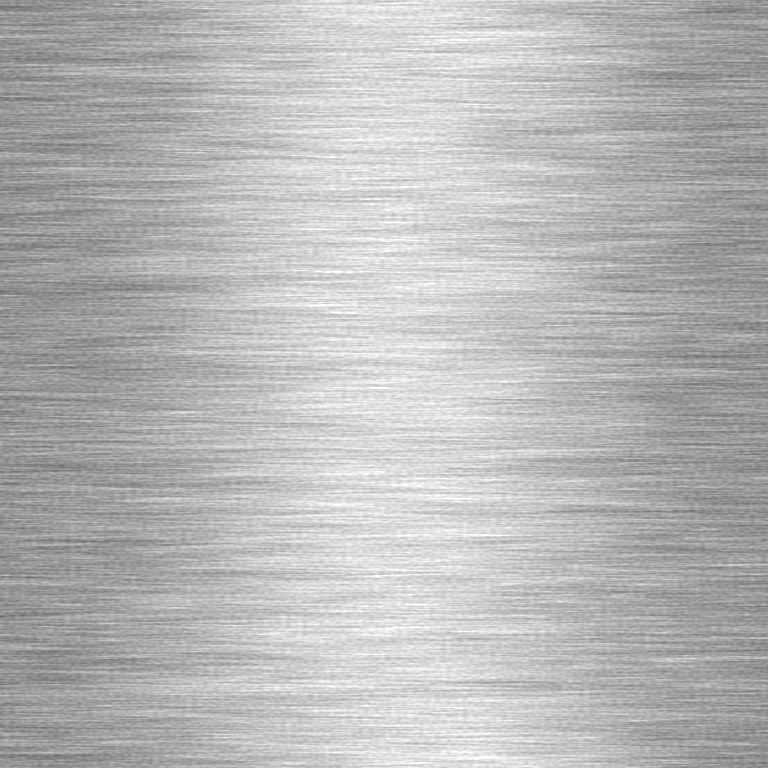
Reproduce this texture procedurally as a three.js fragment shader.

```glsl
// Brushed steel: a soft vertical sheen crossed by fine horizontal brush marks.
// Layers of gradient noise, stretched far along x, give the marks; a less
// stretched layer gives the grain, and slow noise frays the sheen's sides.

#define SHADE 0.56           // grey at the far left and right
#define SHEEN_GAIN 0.30      // extra light at the heart of the sheen
#define SHEEN_CENTRE 0.52
#define SHEEN_WIDTH 0.30
#define FRAY 0.10            // sideways wander of the sheen
#define FINE_CONTRAST 0.13
#define MID_CONTRAST 0.12
#define BAND_CONTRAST 0.07
#define GRAIN_CONTRAST 0.11
#define SCRATCH_LIGHT 0.08

varying vec2 vUv;

float hash(vec2 cell) {
  vec3 q = fract(vec3(cell.xyx) * 0.1031);
  q += dot(q, q.yzx + 33.33);
  return fract((q.x + q.y) * q.z);
}

vec2 gradient(vec2 cell) {
  float angle = 6.28318 * hash(cell);
  return vec2(cos(angle), sin(angle));
}

// Gradient noise, about -0.7 to 0.7
float noise(vec2 p) {
  vec2 cell = floor(p);
  vec2 f = p - cell;
  vec2 u = f * f * f * (f * (f * 6.0 - 15.0) + 10.0);
  vec2 e = vec2(1.0, 0.0);
  float low = mix(dot(gradient(cell), f),
                  dot(gradient(cell + e.xy), f - e.xy), u.x);
  float high = mix(dot(gradient(cell + e.yx), f - e.yx),
                   dot(gradient(cell + e.xx), f - e.xx), u.x);
  return mix(low, high, u.y);
}

// Stretched noise; rows slide sideways so that mark ends do not line up
float streaks(vec2 uv, vec2 frequency, float seed) {
  vec2 p = uv * frequency + seed;
  p.x += 5.0 * noise(vec2(seed + 0.5, p.y * 0.43));
  return noise(p);
}

// Broad reflection, with its centre and sides displaced along the marks
float sheen(vec2 uv) {
  float wander = noise(vec2(uv.x * 2.0 + 7.3, uv.y * 34.0))
               + 0.6 * noise(vec2(uv.x * 1.2 + 3.7, uv.y * 3.5));
  float d = (uv.x - SHEEN_CENTRE + FRAY * wander) / SHEEN_WIDTH;
  return exp(-d * d);
}

void main() {
  float grey = SHADE + SHEEN_GAIN * sheen(vUv);

  // Brush marks, from hairlines to faint bands
  float fine = streaks(vUv, vec2(13.0, 287.0), 11.7);
  float mid = streaks(vUv, vec2(7.0, 163.0), 47.2);
  float band = streaks(vUv, vec2(3.0, 47.0), 83.9);
  grey += FINE_CONTRAST * fine + MID_CONTRAST * mid + BAND_CONTRAST * band;

  // Sparse bright scratches
  float scratch = streaks(vUv, vec2(18.0, 231.0), 129.4);
  grey += SCRATCH_LIGHT * smoothstep(0.15, 0.5, scratch);

  // Short metal grain
  grey += GRAIN_CONTRAST * noise(vUv * vec2(139.0, 311.0) + 5.3);

  gl_FragColor = vec4(vec3(clamp(grey, 0.0, 1.0)), 1.0);
}
```
